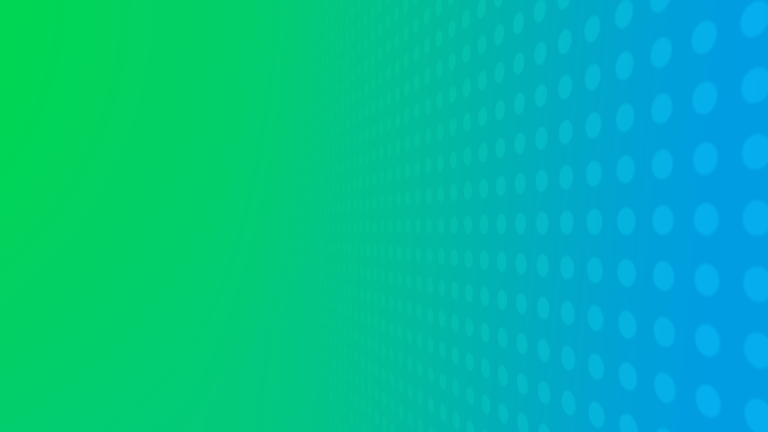
Reproduce this background procedurally as a Shadertoy shader.

```glsl
// A green to blue backdrop with a wall of soft dots receding to the left.
// A radial green ramp is blended into blue along a slightly leaning axis;
// the dots are one repeated circle in a perspective-projected grid.
// Lengths are in canvas heights, with the origin at the lower left.

const vec3 GREEN_BRIGHT = vec3(0.00, 0.840, 0.320);
const vec3 GREEN_TEAL   = vec3(0.01, 0.795, 0.475);
const vec3 BLUE         = vec3(0.00, 0.615, 0.890);
const vec3 DOT_LIGHT    = vec3(0.02, 0.065, 0.045);

const vec2  GREEN_CENTER = vec2(-0.53, 1.0);
const vec2  GREEN_RANGE  = vec2(0.53, 1.39);  // inner and outer radius
const vec2  BLUE_RANGE   = vec2(0.46, 1.76);  // start and end of the blend
const float BLUE_LEAN    = 0.09;

const vec2  VANISHING    = vec2(0.370, 0.463);
const float COLUMN_DEPTH = 14.75;             // columns per unit of 1 / distance
const float ROW_SLOPE    = 0.111;             // slope between neighbouring rows
const float COLUMN_LEAN  = 0.011;
const vec2  GRID_OFFSET  = vec2(10.67, 0.211);
const float DOT_RADIUS   = 0.265;             // in grid cells
const float DOT_SOFTNESS = 0.045;
const vec2  DOT_FADE     = vec2(0.15, 1.20);  // distance from the vanishing line

vec3 backdrop(vec2 p) {
    float radius = length(p - GREEN_CENTER);
    float greenMix = clamp((radius - GREEN_RANGE.x) / (GREEN_RANGE.y - GREEN_RANGE.x), 0.0, 1.0);
    float blueMix = smoothstep(BLUE_RANGE.x, BLUE_RANGE.y, p.x - BLUE_LEAN * (p.y - 0.5));
    return mix(mix(GREEN_BRIGHT, GREEN_TEAL, greenMix), BLUE, blueMix);
}

float dotWall(vec2 p, float pixel) {
    p.x += COLUMN_LEAN * (p.y - 0.5);
    float dist = max(p.x - VANISHING.x, 0.02);

    // Perspective: columns follow 1 / distance, rows fan out from one point
    vec2 grid = vec2(COLUMN_DEPTH / dist, (p.y - VANISHING.y) / (dist * ROW_SLOPE));
    grid -= GRID_OFFSET;
    float toCenter = length(grid - round(grid));

    // Widen the edge where cells shrink to the size of a pixel
    float edge = max(DOT_SOFTNESS, 0.75 * pixel * COLUMN_DEPTH / (dist * dist));
    float coverage = 1.0 - smoothstep(DOT_RADIUS - edge, DOT_RADIUS + edge, toCenter);
    return coverage * smoothstep(DOT_FADE.x, DOT_FADE.y, dist);
}

void mainImage(out vec4 fragColor, in vec2 fragCoord) {
    float pixel = 1.0 / iResolution.y;
    vec2 p = fragCoord * pixel;
    fragColor = vec4(backdrop(p) + DOT_LIGHT * dotWall(p, pixel), 1.0);
}
```
